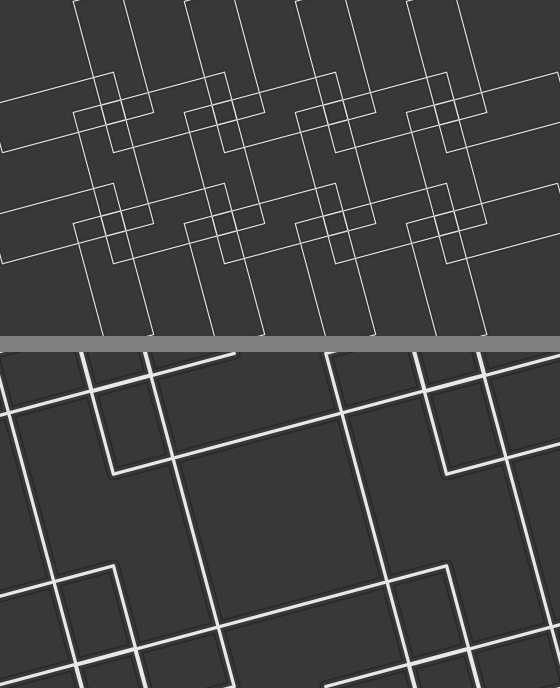
Top: the whole. Bottom: its middle third, enlarged.
This pattern is drawn by a Shadertoy shader. Its source:

```glsl
// All lengths are fractions of the canvas width
#define PITCH 0.1983
#define TILT radians(15.0)
#define FRAME_HALF (PITCH * vec2(0.2207, 0.5768))
#define LINE_WIDTH 0.00195
#define RIM_OFFSET 0.0033
#define RIM_WIDTH 0.0011
#define UPRIGHT_COUNT vec2(4.0, 3.0)
#define LEVEL_COUNT vec2(5.0, 2.0)
#define GROUND vec3(0.22)
#define RIM vec3(0.165)
#define LINE vec3(0.91)

// Distance to the outline of an axis-aligned box
float boxOutline(vec2 p, vec2 halfSize) {
    vec2 d = abs(p) - halfSize;
    return abs(length(max(d, 0.0)) + min(max(d.x, d.y), 0.0));
}

// Nearest outline in a centred grid of tilted, overlapping frames
float frameGrid(vec2 p, vec2 count, vec2 halfSize) {
    float c = cos(TILT), s = sin(TILT);
    mat2 untilt = mat2(c, -s, s, c);
    float nearest = 1e3;
    for (float row = 0.0; row < count.y; row++) {
        for (float col = 0.0; col < count.x; col++) {
            vec2 center = PITCH * (vec2(col, row) - 0.5 * (count - 1.0));
            nearest = min(nearest, boxOutline(untilt * (p - center), halfSize));
        }
    }
    return nearest;
}

// Antialiased coverage of a stroke around distance zero
float stroke(float d, float width, float pixel) {
    float inner = max(d - 0.5 * pixel, -0.5 * width);
    float outer = min(d + 0.5 * pixel, 0.5 * width);
    return clamp((outer - inner) / pixel, 0.0, 1.0);
}

void mainImage(out vec4 fragColor, in vec2 fragCoord) {
    float pixel = 1.0 / iResolution.x;
    vec2 p = (fragCoord - 0.5 * iResolution.xy) * pixel;

    // Upright frames interlock with level ones, half a pitch apart
    float d = min(frameGrid(p, UPRIGHT_COUNT, FRAME_HALF),
                  frameGrid(p, LEVEL_COUNT, FRAME_HALF.yx));

    // Faint dark rim beside each light line
    vec3 color = mix(GROUND, RIM, stroke(d - RIM_OFFSET, RIM_WIDTH, pixel));
    color = mix(color, LINE, stroke(d, LINE_WIDTH, pixel));
    fragColor = vec4(color, 1.0);
}
```
